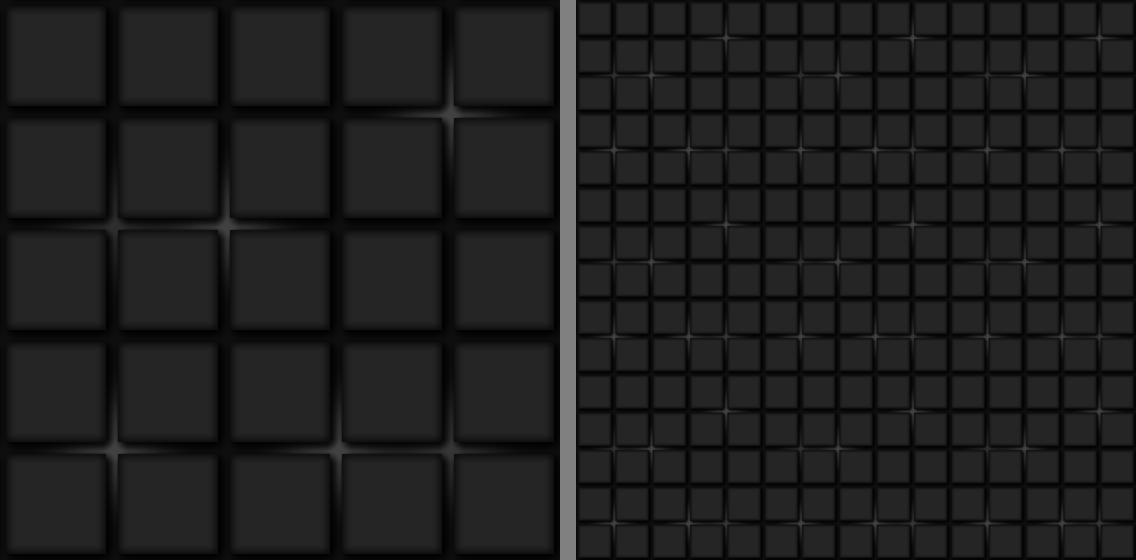
Left, the tile; right, the same tile 3 across and 3 down.
Reproduce this pattern procedurally as a WebGL 1 fragment shader.

```glsl
precision highp float;
// Dark panel of raised square tiles separated by narrow grooves.
// Tiles are box distance functions with a soft inner shade; the grooves take
// an offset shadow and glow around a few crossings. Everything wraps.

uniform vec2 u_resolution;

const float TILES = 5.0;            // repeats across and down
const float HALF_TILE = 0.448;      // half side of a tile, in cells
const float CORNER = 0.08;          // rounding of the soft shading
const float INSET = 0.10;           // depth of the inner shade
const vec2 SHADOW_SHIFT = vec2(0.03, -0.03);
const float SHADOW_DEPTH = 0.86;
const float GLOW_REACH = 0.75;      // in cells
const float GLOW_GAIN = 0.21;
const float FACE = 0.145;
const float TILE_EDGE = 0.05;
const float GROOVE = 0.056;
const float TAU = 6.2831853;

// Signed distance to the nearest tile of the repeating grid
float tileDistance(vec2 p, float radius) {
  vec2 q = abs(fract(p) - 0.5) - HALF_TILE + radius;
  return length(max(q, 0.0)) + min(max(q.x, q.y), 0.0) - radius;
}

// Lit crossings of a row, one binary digit per column
float litColumns(float row) {
  if (row < 0.5) return 0.0;
  if (row < 1.5) return 26.0;
  if (row < 2.5) return 0.0;
  return row < 3.5 ? 6.0 : 16.0;
}

// Light strength of a crossing, wrapped to the grid
float crossingLight(vec2 crossing) {
  vec2 id = floor(mod(crossing + 0.5, TILES));
  float lit = mod(floor(litColumns(id.y) / exp2(id.x) + 0.01), 2.0);
  return lit * (0.8 - 0.2 * cos(TAU * (2.0 * id.x + id.y) / TILES));
}

// Sum of the lights around the nearest crossing
float grooveGlow(vec2 p) {
  vec2 nearest = floor(p + 0.5);
  float glow = 0.0;
  for (int y = -1; y <= 1; y++) {
    for (int x = -1; x <= 1; x++) {
      vec2 crossing = nearest + vec2(float(x), float(y));
      float falloff = 1.0 - smoothstep(0.0, GLOW_REACH, distance(p, crossing));
      glow += crossingLight(crossing) * falloff;
    }
  }
  return min(glow, 1.0);
}

void main() {
  vec2 p = gl_FragCoord.xy / u_resolution * TILES;
  float pixel = TILES / min(u_resolution.x, u_resolution.y);

  // Groove floor: ambient and glow under the offset tile shadow
  float lift = tileDistance(p - SHADOW_SHIFT, CORNER);
  float shadow = 1.0 - smoothstep(-0.03, 0.08, lift);
  float groove = (GROOVE + GLOW_GAIN * grooveGlow(p)) * (1.0 - SHADOW_DEPTH * shadow);

  // Tile face, darker towards its rim
  float depth = -tileDistance(p, CORNER);
  float face = mix(TILE_EDGE, FACE, smoothstep(-0.03, INSET, depth));

  float cover = 1.0 - smoothstep(-0.5 * pixel, 0.5 * pixel, tileDistance(p, 0.0));
  gl_FragColor = vec4(vec3(mix(groove, face, cover)), 1.0);
}
```
